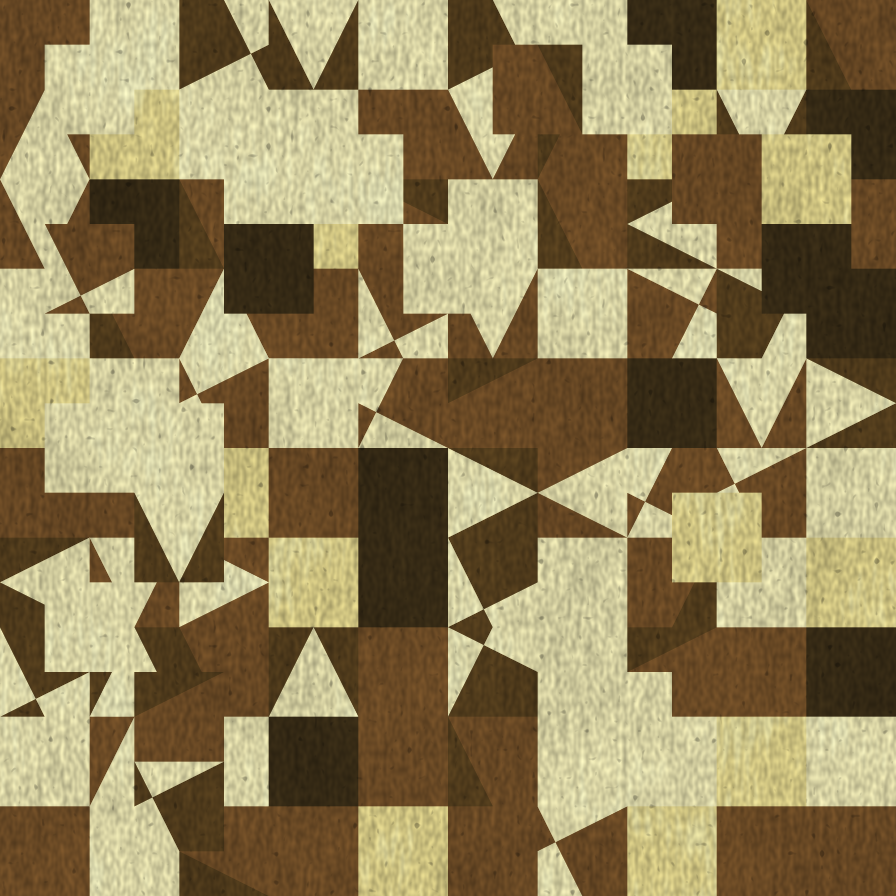
A WebGL 2 fragment shader for this pattern:

```glsl
#version 300 es
precision highp float;

uniform vec2 u_resolution;
out vec4 fragColor;

const float TILES = 10.0;           // tiles across and down
const float SEED = 17.0;
const float MOTIF_CHANCE = 0.25;    // tiles cut by slanted lines
const float WEDGE_CHANCE = 0.55;    // brown tiles with a shaded wedge
const float OVERLAY_CHANCE = 0.24;  // tiles shifted by half a step
const int SAMPLES = 3;              // antialiasing samples per axis

const vec3 PALE = vec3(0.84, 0.82, 0.635);
const vec3 STRAW = vec3(0.805, 0.760, 0.500);
const vec3 BROWN = vec3(0.405, 0.280, 0.140);
const vec3 SHADE = vec3(0.305, 0.225, 0.105);
const vec3 DARK = vec3(0.205, 0.160, 0.080);
const vec3 GREY = vec3(0.70, 0.72, 0.61);

const vec2 THREAD_FREQ = vec2(150.0, 24.0);
const vec2 FIBRE_FREQ = vec2(210.0, 110.0);
const vec2 SPECK_FREQ = vec2(115.0, 95.0);
const float THREAD_DEPTH = 0.17;
const float FIBRE_DEPTH = 0.22;
const float BLOTCH_DEPTH = 0.10;
const float SPECK_DEPTH = 0.28;

float hash(vec2 p, float salt) {
    vec3 q = fract(vec3(p.xyx + salt * 1.37) * vec3(0.1031, 0.1030, 0.0973));
    q += dot(q, q.yzx + 33.33);
    return fract((q.x + q.y) * q.z);
}

float cornerSlope(vec2 cell, vec2 offset) {
    float angle = 6.28318 * hash(cell, 91.0);
    return dot(vec2(cos(angle), sin(angle)), offset);
}

float gradientNoise(vec2 p) {
    vec2 cell = floor(p);
    vec2 f = fract(p);
    vec2 u = f * f * f * (f * (f * 6.0 - 15.0) + 10.0);
    vec2 e = vec2(1.0, 0.0);
    float low = mix(cornerSlope(cell, f), cornerSlope(cell + e, f - e), u.x);
    float high = mix(cornerSlope(cell + e.yx, f - e.yx),
                     cornerSlope(cell + e.xx, f - e.xx), u.x);
    return mix(low, high, u.y);
}

// Quarter turns and a mirror for each tile
vec2 orient(vec2 p, float pick) {
    float turn = floor(pick * 8.0);
    if (mod(turn, 2.0) > 0.5) p.x = 1.0 - p.x;
    if (mod(floor(turn * 0.5), 2.0) > 0.5) p.y = 1.0 - p.y;
    return turn > 3.5 ? p.yx : p;
}

vec3 flatTone(float pick) {
    if (pick < 0.17) return DARK;
    if (pick < 0.46) return BROWN;
    return pick < 0.71 ? STRAW : PALE;
}

vec3 tileColor(vec2 cell, vec2 local, float seed) {
    vec2 p = orient(local, hash(cell, seed + 1.0));
    bool underShallow = p.y < 0.5 * p.x;
    bool underSteep = p.y < 2.0 - 2.0 * p.x;
    float kind = hash(cell, seed + 2.0);

    // Cone with its tip at mid edge, or two lines crossing off centre
    if (kind < MOTIF_CHANCE) {
        bool cone = p.y < 2.0 * p.x && underSteep;
        bool crossing = underShallow == underSteep;
        bool inside = kind < MOTIF_CHANCE * 0.45 ? cone : crossing;
        vec3 ground = hash(cell, seed + 3.0) < 0.5 ? BROWN : SHADE;
        return inside ? PALE : ground;
    }

    vec3 tone = flatTone(hash(cell, seed + 4.0));
    bool wedge = hash(cell, seed + 5.0) < WEDGE_CHANCE;
    return tone == BROWN && wedge && underShallow ? SHADE : tone;
}

// Base grid with scattered tiles on the half-step grid above it
vec3 patchwork(vec2 uv) {
    vec2 base = uv * TILES;
    vec2 shifted = base - 0.5;
    vec2 cell = floor(shifted);
    bool whole = min(cell.x, cell.y) >= 0.0 && max(cell.x, cell.y) < TILES - 1.0;
    if (whole && hash(cell, SEED + 40.0) < OVERLAY_CHANCE)
        return tileColor(cell, fract(shifted), SEED + 50.0);
    return tileColor(floor(base), fract(base), SEED);
}

// Woven cloth: upright threads, fine fibres, faded areas and specks
vec3 weather(vec3 color, vec2 uv) {
    float thread = gradientNoise(uv * THREAD_FREQ);
    float fibre = gradientNoise(uv * FIBRE_FREQ + 31.0);
    float blotch = gradientNoise(uv * 7.0 + 5.0) + 0.5 * gradientNoise(uv * 19.0);
    float speck = smoothstep(0.38, 0.6, gradientNoise(uv * SPECK_FREQ + 73.0));
    float lightness = smoothstep(0.35, 0.75, color.g);
    float fade = smoothstep(0.0, 0.6, blotch + 0.6 * thread);
    color = mix(color, GREY, 0.35 * fade * lightness);
    float grain = THREAD_DEPTH * thread + FIBRE_DEPTH * fibre + BLOTCH_DEPTH * blotch;
    return color * (1.0 + grain) * (1.0 - SPECK_DEPTH * speck);
}

void main() {
    float side = min(u_resolution.x, u_resolution.y);
    vec3 color = vec3(0.0);
    for (int j = 0; j < SAMPLES; j++) {
        for (int i = 0; i < SAMPLES; i++) {
            vec2 jitter = (vec2(i, j) + 0.5) / float(SAMPLES) - 0.5;
            color += patchwork((gl_FragCoord.xy + jitter) / side);
        }
    }
    color /= float(SAMPLES * SAMPLES);
    fragColor = vec4(weather(color, gl_FragCoord.xy / side), 1.0);
}
```
